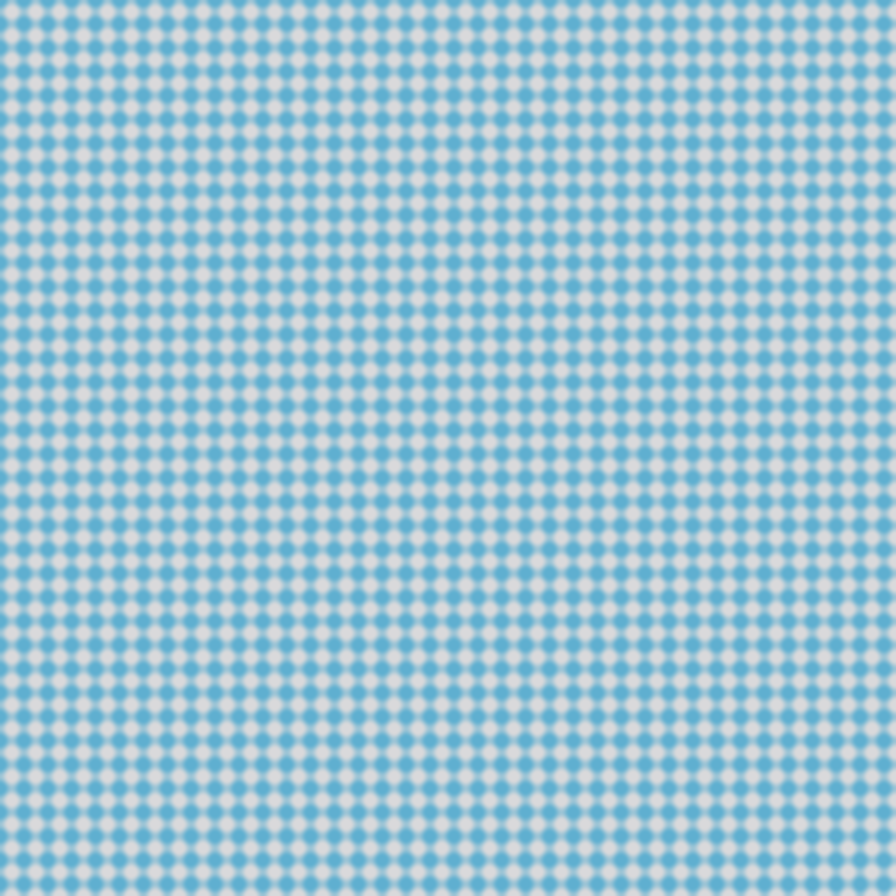
Write a Shadertoy shader that draws this pattern.

```glsl
// Soft two-tone check of diamonds standing on their corners, pale on sky blue.
// The sum of two cosine waves, across and up, peaks at each pale diamond and
// dips at each blue one; a smooth threshold gives the blurred edges between.

const float TAU = 6.2831853;

const float REPEATS = 37.5;              // diamonds across and down the canvas
const vec2  PHASE = vec2(0.5, 0.0);      // centre of the first pale diamond, in repeats
const float SOFTNESS = 0.8;              // half width of the blend, in wave height
const vec3  BLUE = vec3(0.372, 0.688, 0.817);
const vec3  PALE = vec3(0.852, 0.850, 0.857);

// Wave height: 1 at pale centres, -1 at blue centres, 0 along the diamond edges
float diamondWave(vec2 cell) {
    vec2 wave = cos(TAU * cell);
    return 0.5 * (wave.x + wave.y);
}

void mainImage(out vec4 fragColor, in vec2 fragCoord) {
    // Canvas units to repeats, keeping the cells square
    vec2 cell = fragCoord / iResolution.y * REPEATS - PHASE;

    // Widen the blend when the cells shrink towards a pixel
    float pixel = REPEATS / iResolution.y;
    float blend = max(SOFTNESS, 2.0 * pixel);

    float pale = smoothstep(-blend, blend, diamondWave(cell));
    fragColor = vec4(mix(BLUE, PALE, pale), 1.0);
}
```
